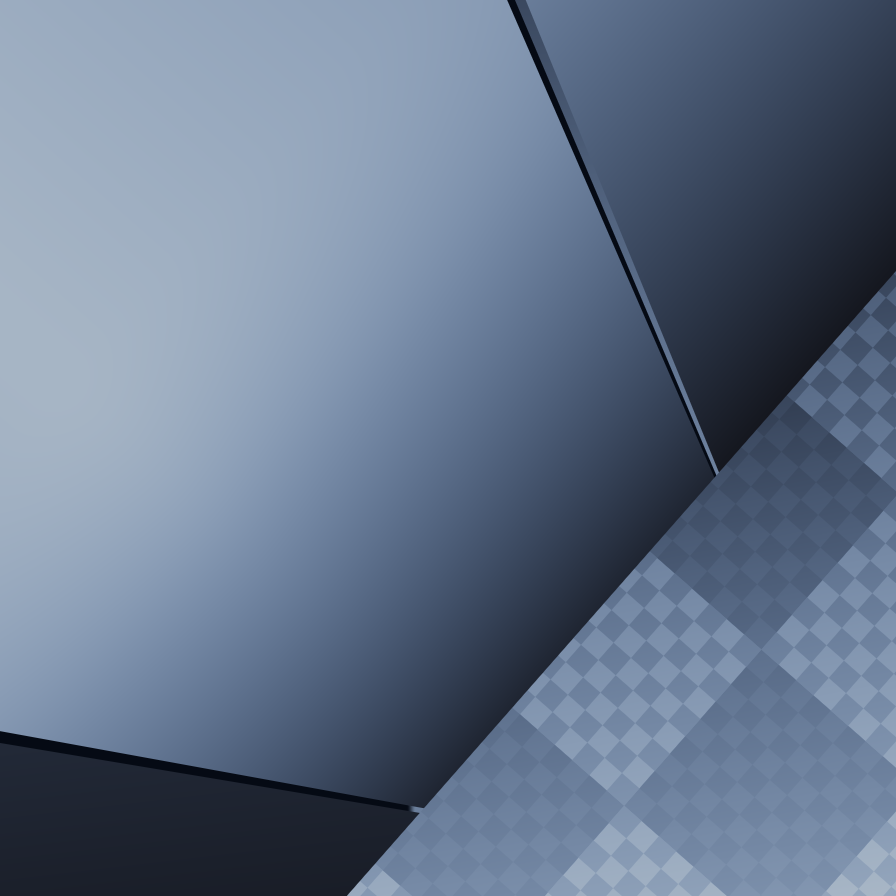
A WebGL 1 fragment shader for this background:

```glsl
precision highp float;
// Brushed steel-blue panels with dark seams, cut by a diagonal checkered strip.

uniform vec2 u_resolution;

const vec2 EDGE_START = vec2(0.387, 0.0);   // strip edge at the bottom border
const vec2 EDGE_DIR = vec2(0.660, 0.751);   // direction along the strip edge
const float TILE = 0.232;                   // side of a large tile
const float CELLS = 9.0;                    // small checks per tile side
const vec3 SEAM_BLACK = vec3(0.02, 0.04, 0.08);

// Coverage of the region where the signed distance is negative
float fill(float dist, float px) {
  return clamp(0.5 - dist / px, 0.0, 1.0);
}

// Blue steel tint for a given lightness
vec3 steel(float light) {
  float g = light - 0.45;
  float b = light - 0.42;
  return vec3(light, light + 0.078 - 0.5 * g * g, light + 0.19 - 1.3 * b * b);
}

float smoothMin(float a, float b, float k) {
  float h = max(k - abs(a - b), 0.0) / k;
  return min(a, b) - h * h * k * 0.25;
}

// Smooth checkerboard: +1 on even cells, -1 on odd ones
float checker(vec2 cell, float px) {
  vec2 dist = 0.5 - 2.0 * abs(fract(cell * 0.5 + 0.25) - 0.5);
  vec2 side = clamp(dist / px, -0.5, 0.5) * 2.0;
  return side.x * side.y;
}

// Large panel: bright ridge at the left, fading to the strip edge
vec3 mainPanel(vec2 local) {
  float rise = smoothMin(-local.y / 0.5, 1.0, 0.25);
  float offset = length(vec2(local.x - 0.22, 0.04));
  return steel(0.12 + 0.54 * rise - 0.18 * offset * max(rise, 0.0));
}

// Diagonal strip: large tiles alternate in lightness and check contrast
vec3 tiledStrip(vec2 p, vec2 local, float px) {
  vec2 tile = (local - vec2(0.048, 0.166 - TILE)) / TILE;
  float dark = 0.5 + 0.5 * checker(tile, px / TILE);
  float checks = checker(tile * CELLS, px * CELLS / TILE);
  float light = 0.59 - 0.52 * p.y + 0.1 * (p.x - 0.7);
  light += checks * mix(0.04, 0.012, dark) - 0.11 * dark;
  return steel(light);
}

// Right panel and its tapering seam with a lit bevel
vec3 addRightPanel(vec3 color, vec2 p, vec2 local, float px) {
  vec2 rel = p - vec2(0.566, 1.0);
  float side = dot(rel, vec2(0.917, 0.398));
  float along = clamp(-rel.y / 0.525, 0.0, 1.0);
  float lineWidth = mix(0.008, 0.003, along);
  float bevelEnd = mix(0.019, 0.007, along);
  color = mix(color, SEAM_BLACK, fill(-side, px));
  color = mix(color, steel(mix(0.23, 0.43, along)), fill(lineWidth - side, px));
  vec3 panel = steel(0.08 - 0.65 * local.y);
  return mix(color, panel, fill(bevelEnd - side, px));
}

// Lower panel under a tapering dark seam with a glint at its tip
vec3 addLowerPanel(vec3 color, vec2 p, float px) {
  float side = dot(p - vec2(0.0, 0.184), vec2(0.179, 0.984));
  float width = mix(0.013, 0.006, clamp(p.x / 0.466, 0.0, 1.0));
  float glint = smoothstep(0.454, 0.464, p.x);
  vec3 seam = mix(SEAM_BLACK, steel(0.42), glint);
  vec3 panel = steel(0.105 + 0.17 * p.y - 0.02 * p.x);
  color = mix(color, seam, fill(side, px));
  return mix(color, panel, fill(side + width, px));
}

void main() {
  vec2 p = gl_FragCoord.xy / u_resolution;
  float px = 1.0 / min(u_resolution.x, u_resolution.y);

  // Local axes: x along the strip edge, y away from it into the strip
  vec2 rel = p - EDGE_START;
  vec2 local = vec2(dot(rel, EDGE_DIR), dot(rel, vec2(EDGE_DIR.y, -EDGE_DIR.x)));

  vec3 color = mainPanel(local);
  color = addRightPanel(color, p, local, px);
  color = addLowerPanel(color, p, px);
  color = mix(color, tiledStrip(p, local, px), fill(-local.y, px));
  gl_FragColor = vec4(color, 1.0);
}
```
